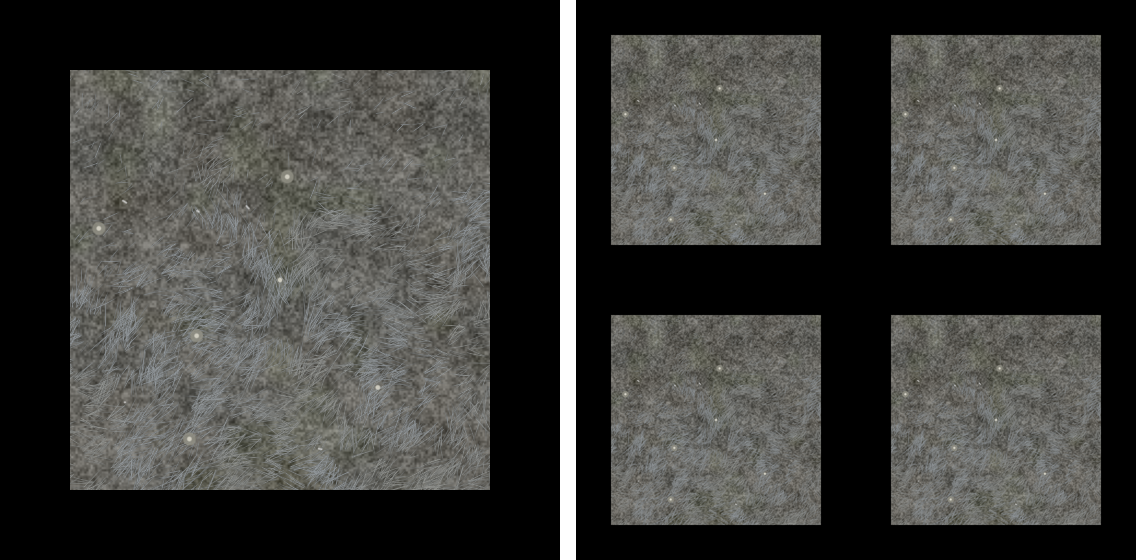
Left: one tile. Right: repeated 2 by 2.
Give the GLSL for this texture, as a WebGL 2 fragment shader.

```glsl
#version 300 es
precision highp float;
precision highp int;
// Aerial plot of dry grass: a square of mottled soil inside a black margin.
// Soil is wrapped value noise; grass is fans of thin curved blades scattered
// on shifted grids and steered by a flow field; pale discs and scraps lie on top.

uniform vec2 u_resolution;
out vec4 fragColor;

const float MARGIN = 0.125;          // black border, in canvas units
const float TUFTS = 14.0;            // tuft cells across the canvas
const int LAYERS = 5;
const int BLADES = 12;               // blades in each tuft
const float BLADE_HALF_WIDTH = 0.0008;
const float FLOW_ANGLE = 0.8;
const float FLOW_SWING = 2.2;
const float FAN_SPREAD = 1.3;
const float SPARSE_DENSITY = 0.10;
const int DISCS = 6;
const float DISC_RADIUS = 0.0115;
const int SCRAPS = 5;
const vec3 SOIL = vec3(0.392, 0.388, 0.368);
const vec3 MOSS = vec3(0.37, 0.38, 0.31);
const vec3 BLADE_DARK = vec3(0.41, 0.425, 0.43);
const vec3 BLADE_LIGHT = vec3(0.62, 0.645, 0.665);
const vec3 STRAW = vec3(0.62, 0.62, 0.595);
const vec3 DISC_RIM = vec3(0.57, 0.565, 0.52);
const vec3 DISC_CORE = vec3(0.84, 0.83, 0.78);

// Integer hash: four values in 0..1
vec4 hash4(uvec4 v) {
    v = v * 1664525u + 1013904223u;
    v += v.yzxy * v.wxyz;
    v ^= v >> 16u;
    v.x += v.y * v.w;
    v.y += v.z * v.x;
    v.z += v.x * v.y;
    v.w += v.y * v.z;
    v ^= v >> 15u;
    return vec4(v) * exp2(-32.0);
}

// Value noise that wraps over the canvas
vec4 noise4(vec2 uv, float period, uint seed) {
    vec2 p = uv * period;
    vec2 f = fract(p);
    f = f * f * (3.0 - 2.0 * f);
    uvec2 a = uvec2(mod(floor(p), period));
    uvec2 b = uvec2(mod(floor(p) + 1.0, period));
    uint k = uint(period);
    vec4 low = mix(hash4(uvec4(a, k, seed)), hash4(uvec4(b.x, a.y, k, seed)), f.x);
    vec4 high = mix(hash4(uvec4(a.x, b.y, k, seed)), hash4(uvec4(b, k, seed)), f.x);
    return mix(low, high, f.y);
}

vec2 toPlot(vec2 uv) { return (uv - MARGIN) / (1.0 - 2.0 * MARGIN); }

// Grass fills the lower plot below an uneven arched edge
float grassDensity(vec2 uv, float variation) {
    vec2 p = toPlot(uv);
    float arch = (p.x - 0.4) / 0.25;
    float edge = 0.52 + 0.25 * exp(-arch * arch) + 0.13 * smoothstep(0.6, 1.0, p.x);
    float below = smoothstep(-0.07, 0.09, edge - p.y + 0.22 * (variation - 0.5));
    return mix(SPARSE_DENSITY, 1.0, below * smoothstep(0.0, 0.5, variation + 0.1));
}

vec3 soilColour(vec2 uv) {
    vec4 patches = noise4(uv, 14.0, 1u);
    float grain = 0.10 * patches.x + 0.10 * noise4(uv, 48.0, 2u).x
                + 0.14 * noise4(uv, 130.0, 3u).x + 0.17 * noise4(uv, 256.0, 4u).x - 0.255;
    vec3 base = mix(SOIL, MOSS, 0.5 * smoothstep(0.55, 0.95, patches.y));
    return base + grain + vec3(0.012, 0.0, -0.01) * (patches.z - 0.4);
}

// Returns blade coverage (x) and the tone of the brightest blade (y)
vec2 grass(vec2 uv, float px) {
    float clear = 1.0, tone = 0.0;
    float halfWidth = BLADE_HALF_WIDTH * TUFTS, soft = px * TUFTS;
    for (int layer = 0; layer < LAYERS; layer++) {
        vec2 shift = float(layer) * vec2(0.37, 0.61);
        vec2 g = uv * TUFTS + shift;
        for (int n = 0; n < 9; n++) {
            vec2 cell = floor(g) + vec2(n % 3 - 1, n / 3 - 1);
            uvec2 id = uvec2(mod(cell, TUFTS));
            vec4 tuft = hash4(uvec4(id, layer, 90));
            vec2 root = cell + tuft.xy, d = g - root;
            if (dot(d, d) > 1.0) continue;
            vec2 rootUv = fract((root - shift) / TUFTS);
            vec4 field = noise4(rootUv, 8.0, 5u);
            float density = grassDensity(rootUv, field.x);
            float heading = FLOW_ANGLE + FLOW_SWING * (field.y - 0.5) + 3.1416 * step(0.5, tuft.z);
            for (int i = 0; i < BLADES; i++) {
                vec4 h = hash4(uvec4(id, layer, i));
                if (h.z > density) continue;
                float angle = heading + FAN_SPREAD * (h.x - 0.5);
                vec2 dir = vec2(cos(angle), sin(angle));
                float along = dot(d, dir), span = mix(0.4, 0.9, h.y) * mix(0.6, 1.0, density);
                float across = dir.x * d.y - dir.y * d.x + 0.4 * (h.w - 0.5)
                             - 0.4 * (tuft.w - 0.5) * along * along;
                float a = clamp((halfWidth - abs(across)) / soft + 0.5, 0.0, 1.0);
                a *= min(1.0, 2.0 * halfWidth / soft);
                a *= smoothstep(0.0, 0.06, along) * (1.0 - smoothstep(0.6 * span, span, along));
                float shade = 0.3 + 0.7 * fract(h.z * 17.0);
                clear *= 1.0 - a * mix(0.45, 0.9, shade);
                tone = max(tone, a * shade);
            }
        }
    }
    return vec2(1.0 - clear, tone);
}

// Pale discs with bright cores, and small white scraps
vec3 addMarkers(vec3 colour, vec2 uv, float px) {
    vec2 p = toPlot(uv);
    float scale = 1.0 - 2.0 * MARGIN;
    for (int i = 0; i < DISCS; i++) {
        vec2 centre = 0.06 + 0.88 * fract(0.5 + float(i) * vec2(0.7549, 0.5698));
        float r = length(p - centre) * scale;
        float strength = i % 3 == 0 ? 0.25 : 0.85;
        colour = mix(colour, DISC_RIM, strength * (1.0 - smoothstep(-px, px, r - DISC_RADIUS)));
        colour = mix(colour, DISC_CORE, 0.9 * (1.0 - smoothstep(-px, px, r - 0.36 * DISC_RADIUS)));
    }
    for (int i = 0; i < SCRAPS; i++) {
        vec4 h = hash4(uvec4(i, 7, 3, 11));
        vec2 d = (p - 0.05 - 0.9 * h.xy) * scale;
        vec2 dir = vec2(cos(6.28 * h.z), sin(6.28 * h.z));
        d -= dir * clamp(dot(d, dir), 0.0, 0.008 * h.w);
        colour = mix(colour, vec3(0.86), 0.8 * (1.0 - smoothstep(-px, px, length(d) - 0.0015)));
    }
    return colour;
}

void main() {
    vec2 uv = gl_FragCoord.xy / u_resolution;
    float px = 1.0 / min(u_resolution.x, u_resolution.y);
    vec2 fromCentre = abs(uv - 0.5);
    float inset = 0.5 - MARGIN - max(fromCentre.x, fromCentre.y);
    vec3 colour = vec3(0.0);
    if (inset > -px) {
        vec2 blades = grass(uv, px);
        vec3 light = mix(BLADE_LIGHT, STRAW, smoothstep(0.35, 0.8, noise4(uv, 7.0, 6u).x));
        colour = mix(soilColour(uv), mix(BLADE_DARK, light, blades.y), blades.x);
        colour = addMarkers(colour, uv, px) * clamp(inset / px + 0.5, 0.0, 1.0);
    }
    fragColor = vec4(colour, 1.0);
}
```
